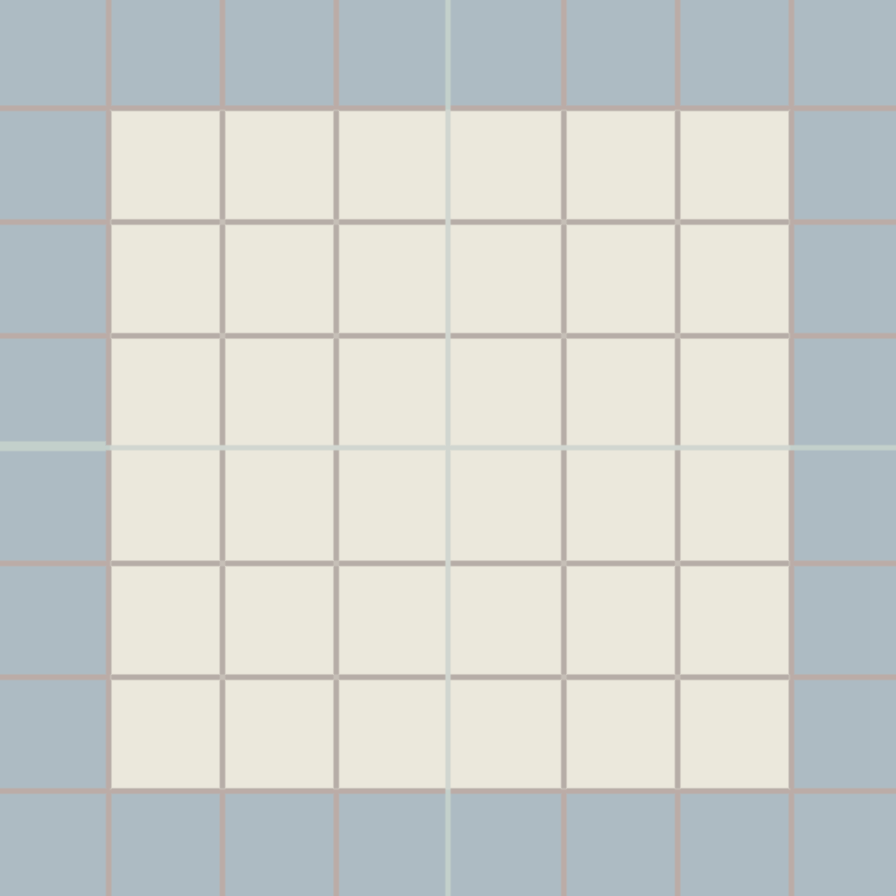
This pattern is drawn by a WebGL 1 fragment shader. Its source:

```glsl
precision highp float;

uniform vec2 u_resolution;

const vec3 FIELD_BLUE = vec3(0.68, 0.735, 0.763);
const vec3 PANEL_CREAM = vec3(0.922, 0.91, 0.863);
const vec3 OUTER_LINE = vec3(0.735, 0.675, 0.655);
const vec3 INNER_LINE = vec3(0.715, 0.68, 0.655);
const vec3 OUTER_AXIS = vec3(0.765, 0.815, 0.795);
const vec3 INNER_AXIS = vec3(0.82, 0.84, 0.815);

const vec2 GRID_CENTER = vec2(0.5023, 0.4982);
const vec2 AXIS_CENTER = vec2(0.5, 0.5003);
const float CELL = 0.127;
const float PANEL_HALF = 0.3795;
const float LINE_HALF = 0.0031;
const float AXIS_HALF = 0.0029;
const float STUB_HALF = 0.0054;   // wider axis piece at the left margin
const float STUB_END = 0.118;
const float STUB_Y = 0.5020;
const float CROSSING_LIFT = 0.3;
const float SOFTNESS = 0.0014;

float edgeSoftness() {
  return max(SOFTNESS, 0.6 / min(u_resolution.x, u_resolution.y));
}

// Coverage of a shape, given its signed distance
float coverage(float dist) {
  float s = edgeSoftness();
  return 1.0 - smoothstep(-s, s, dist);
}

// Evenly spaced lines, with the middle one left to the axis
float gridLine(float offset) {
  float index = floor(offset / CELL + 0.5);
  float line = coverage(abs(offset - index * CELL) - LINE_HALF);
  return line * step(0.5, abs(index));
}

void main() {
  vec2 uv = gl_FragCoord.xy / u_resolution;
  vec2 p = uv - GRID_CENTER;

  // Cream panel on the blue field
  float panel = coverage(max(abs(p.x), abs(p.y)) - PANEL_HALF);
  vec3 color = mix(FIELD_BLUE, PANEL_CREAM, panel);

  // Grid, slightly paler where lines cross
  float vertical = gridLine(p.x);
  float horizontal = gridLine(p.y);
  vec3 lineColor = mix(OUTER_LINE, INNER_LINE, panel);
  float lift = CROSSING_LIFT * vertical * horizontal * panel;
  lineColor = mix(lineColor, PANEL_CREAM, lift);
  color = mix(color, lineColor, max(vertical, horizontal));

  // Pale axes with the wider stub
  vec2 q = abs(uv - AXIS_CENTER);
  float axes = coverage(min(q.x, q.y) - AXIS_HALF);
  float stub = coverage(max(abs(uv.y - STUB_Y) - STUB_HALF, uv.x - STUB_END));
  vec3 axisColor = mix(OUTER_AXIS, INNER_AXIS, panel);
  color = mix(color, axisColor, max(axes, stub));

  gl_FragColor = vec4(color, 1.0);
}
```
